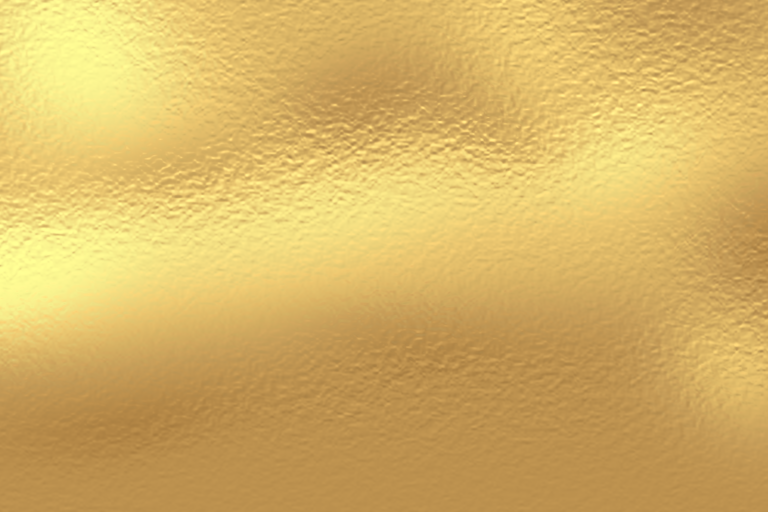
This texture is drawn by a WebGL 2 fragment shader. Its source:

```glsl
#version 300 es
precision highp float;
// Brushed gold foil: broad soft pools of light and shade over a warm metal ramp.
// A fine pebbled relief bends the lookup into those pools, so the grain
// sparkles most where light turns to shade and fades in the calm lower band.

uniform vec2 u_resolution;
out vec4 fragColor;

float hash(vec2 cell) {
  vec3 q = fract(vec3(cell.xyx) * 0.1031);
  q += dot(q, q.yzx + 33.33);
  return fract((q.x + q.y) * q.z);
}

float noise(vec2 p) {
  vec2 cell = floor(p), f = fract(p);
  f = f * f * (3.0 - 2.0 * f);
  return mix(mix(hash(cell), hash(cell + vec2(1, 0)), f.x),
             mix(hash(cell + vec2(0, 1)), hash(cell + vec2(1, 1)), f.x), f.y);
}

// Height of the pebbled surface, grains slightly wider than tall
float relief(vec2 p) {
  p += 0.006 * vec2(noise(p * 45.0), noise(p * 45.0 + 37.0));
  return 0.65 * noise(p * vec2(88.0, 118.0))
       + 0.35 * noise(p * vec2(165.0, 200.0) + 71.0);
}

// Soft elliptical pool, tilted by the given angle
float pool(vec2 p, vec2 centre, vec2 radii, float angle) {
  vec2 d = p - centre;
  float c = cos(angle), s = sin(angle);
  d = vec2(c * d.x + s * d.y, c * d.y - s * d.x) / radii;
  return exp(-dot(d, d));
}

// Large-scale reflection: 0 is shade, 1 is full light
float reflection(vec2 p) {
  p += 0.05 * (vec2(noise(p * 4.0 + 5.0), noise(p * 4.0 + 19.0)) - 0.5);
  float t = 0.03 + 0.41 * smoothstep(0.21, 0.45, p.y - 0.08 * (p.x - 0.3));

  // Lights
  t += 0.66 * pool(p, vec2(0.14, 0.91), vec2(0.24, 0.19), -0.4);
  t += 0.68 * pool(p, vec2(-0.02, 0.46), vec2(0.34, 0.13), 0.1);
  t += 0.42 * pool(p, vec2(0.68, 0.59), vec2(0.42, 0.13), 0.22);
  t += 0.34 * pool(p, vec2(1.23, 0.70), vec2(0.20, 0.11), 0.4);
  t += 0.52 * pool(p, vec2(1.45, 0.29), vec2(0.15, 0.13), -0.5);
  t += 0.22 * pool(p, vec2(1.00, 0.94), vec2(0.16, 0.13), -0.4);

  // Shades
  t -= 0.38 * pool(p, vec2(0.72, 0.81), vec2(0.20, 0.10), 0.25);
  t -= 0.26 * pool(p, vec2(0.98, 0.77), vec2(0.13, 0.07), -0.5);
  t -= 0.24 * pool(p, vec2(0.32, 0.67), vec2(0.18, 0.07), 0.05);
  t -= 0.48 * pool(p, vec2(1.52, 0.54), vec2(0.16, 0.12), 0.6);
  t -= 0.28 * pool(p, vec2(1.35, 1.00), vec2(0.24, 0.11), -0.2);
  t -= 0.15 * pool(p, vec2(0.80, 0.34), vec2(0.20, 0.06), -0.1);
  t -= 0.12 * pool(p, vec2(0.24, 0.18), vec2(0.24, 0.07), 0.2);
  return t;
}

// Metal colours from deep bronze to pale yellow
vec3 goldRamp(float t) {
  vec3 stops[8] = vec3[8](
    vec3(0.65, 0.47, 0.23), vec3(0.73, 0.56, 0.30),
    vec3(0.78, 0.62, 0.35), vec3(0.85, 0.70, 0.39),
    vec3(0.92, 0.78, 0.44), vec3(0.95, 0.86, 0.50),
    vec3(0.98, 0.95, 0.56), vec3(1.00, 1.00, 0.58));
  float x = clamp(t * 5.0 + 1.0, 0.0, 6.999);
  int i = int(x);
  return mix(stops[i], stops[i + 1], fract(x));
}

void main() {
  vec2 p = gl_FragCoord.xy / u_resolution.y;

  // Surface slope from finite differences
  float h = relief(p), e = 0.0045;
  vec2 slope = vec2(relief(p + vec2(e, 0)) - h, relief(p + vec2(0, e)) - h);

  // Grain is weak in the lower band and varies gently elsewhere
  float grain = mix(0.25, 1.0, smoothstep(0.08, 0.36, p.y + 0.05 * p.x));
  grain *= 0.8 + 0.4 * noise(p * 5.0 + 11.0);

  float tone = reflection(p + 0.13 * grain * slope);
  float shine = dot(slope, vec2(0.35, -0.94));
  vec3 colour = goldRamp(tone + 0.16 * grain * shine);

  // Embossed light and shade, softened in the brightest pools
  float emboss = 0.20 * grain * mix(1.0, 0.35, smoothstep(0.6, 1.1, tone));
  colour *= 1.0 + emboss * shine;
  fragColor = vec4(clamp(colour, 0.0, 1.0), 1.0);
}
```
